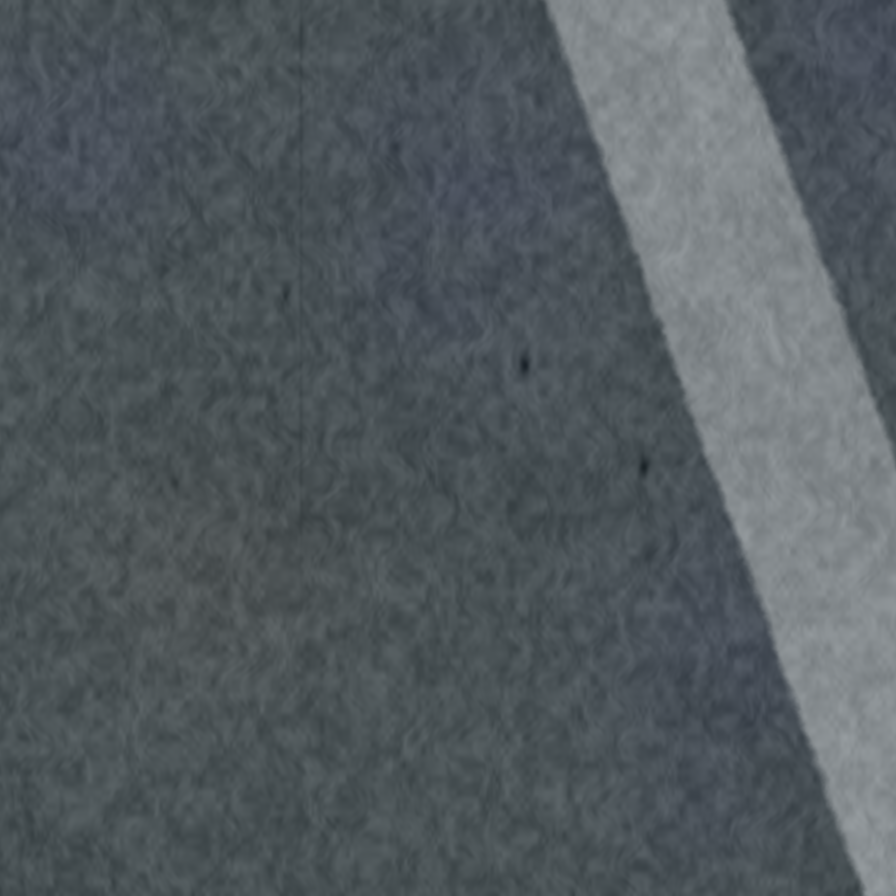
This texture is drawn by a WebGL 1 fragment shader. Its source:

```glsl
precision highp float;

uniform vec2 u_resolution;

const vec3 ASPHALT = vec3(0.288, 0.323, 0.334);
const vec3 BLUE_TINT = vec3(0.000, -0.006, 0.024);
const vec3 WARM_TINT = vec3(0.012, 0.001, -0.004);
const vec3 PAINT = vec3(0.503, 0.527, 0.540);
const vec2 LEFT_EDGE = vec2(0.609, 0.355);   // x at the top, drift per unit down
const vec2 RIGHT_EDGE = vec2(0.809, 0.375);
const float EDGE_SOFTNESS = 0.007;
const float EDGE_ROUGHNESS = 0.010;
const vec2 GRAIN_SCALE = vec2(95.0, 62.0);
const float GRAIN_STRENGTH = 0.080;
const float FINE_STRENGTH = 0.050;
const float SEAM_X = 0.336;
const float PIT_CELLS = 11.0;
const vec2 PIT_UPPER = vec2(0.586, 0.592);
const vec2 PIT_LOWER = vec2(0.719, 0.479);

float hash(vec2 p) {
  return fract(sin(dot(p, vec2(127.1, 311.7))) * 43758.55);
}

float noise(vec2 p) {
  vec2 cell = floor(p);
  vec2 f = fract(p);
  f = f * f * (3.0 - 2.0 * f);
  float low = mix(hash(cell), hash(cell + vec2(1.0, 0.0)), f.x);
  float high = mix(hash(cell + vec2(0.0, 1.0)), hash(cell + vec2(1.0)), f.x);
  return mix(low, high, f.y);
}

float fbm(vec2 p) {
  float sum = 0.0;
  float weight = 0.5;
  for (int i = 0; i < 4; i++) {
    sum += weight * noise(p);
    p = mat2(1.6, 1.2, -1.2, 1.6) * p + 7.3;
    weight *= 0.5;
  }
  return sum / 0.9375;
}

float blob(vec2 p, vec2 center, vec2 radius) {
  vec2 d = (p - center) / radius;
  return exp(-dot(d, d));
}

// Small dark pits, one candidate per jittered cell
float scatteredPits(vec2 uv) {
  vec2 p = uv * PIT_CELLS;
  vec2 home = floor(p);
  float pits = 0.0;
  for (int j = -1; j <= 1; j++) {
    for (int i = -1; i <= 1; i++) {
      vec2 cell = home + vec2(float(i), float(j));
      vec2 center = cell + vec2(hash(cell + 3.1), hash(cell + 8.7));
      float depth = smoothstep(0.55, 1.0, hash(cell + 15.3));
      pits += depth * blob(p, center, vec2(0.06, 0.10));
    }
  }
  return pits;
}

float grain(vec2 uv) {
  vec2 p = uv * GRAIN_SCALE;
  p.x += 1.5 * noise(uv * 30.0);
  float coarse = noise(p) - 0.5;
  float fine = noise(p * 2.1 + 19.0) - 0.5;
  return coarse * GRAIN_STRENGTH + fine * FINE_STRENGTH;
}

vec3 asphalt(vec2 uv, float speckle) {
  vec3 color = ASPHALT + speckle;
  color += 0.045 * (fbm(uv * 9.0) - 0.5);

  // Broad cool and warm stains
  float cool = blob(uv, vec2(0.08, 0.85), vec2(0.13, 0.12))
             + blob(uv, vec2(0.54, 0.78), vec2(0.17, 0.22))
             + blob(uv, vec2(0.80, 0.25), vec2(0.13, 0.20))
             + blob(uv, vec2(0.96, 0.90), vec2(0.12, 0.25));
  float patches = 0.6 + 0.8 * noise(uv * 14.0 + 4.0);
  color += BLUE_TINT * cool * patches;
  color += WARM_TINT * blob(uv, vec2(0.24, 0.36), vec2(0.16, 0.14));

  // Faint pale streak rising to the right
  float streak = uv.y - 0.13 - 0.50 * uv.x;
  float span = smoothstep(0.02, 0.12, uv.x) * (1.0 - smoothstep(0.45, 0.60, uv.x));
  color += 0.035 * span * exp(-pow(streak / 0.028, 2.0)) * noise(uv * 17.0);

  // Narrow seam with a soft shaded side
  float seamFade = smoothstep(0.15, 0.55, uv.y);
  float seam = exp(-pow((uv.x - SEAM_X) / 0.0025, 2.0));
  float seamShade = exp(-pow((uv.x - SEAM_X + 0.008) / 0.018, 2.0));
  color -= seamFade * (0.032 * seam + 0.010 * seamShade);

  color -= 0.075 * scatteredPits(uv);
  color -= 0.15 * blob(uv, PIT_UPPER, vec2(0.006, 0.010));
  color -= 0.17 * blob(uv, PIT_LOWER, vec2(0.005, 0.011));
  return color;
}

vec3 paint(vec2 uv, float speckle) {
  float brightness = 0.030 * smoothstep(0.50, 0.15, uv.y)
                   + 0.015 * smoothstep(0.75, 1.0, uv.y);
  return PAINT + brightness + speckle * 0.9 + 0.07 * (fbm(uv * 13.0 + 5.0) - 0.5);
}

void main() {
  vec2 uv = gl_FragCoord.xy / u_resolution;
  float speckle = grain(uv);
  float ragged = EDGE_ROUGHNESS * (fbm(uv * 55.0) - 0.5);

  // Slanted painted band with worn borders
  float down = 1.0 - uv.y;
  float fromLeft = uv.x - LEFT_EDGE.x - LEFT_EDGE.y * down + ragged;
  float fromRight = RIGHT_EDGE.x + RIGHT_EDGE.y * down - uv.x + ragged;
  float inside = min(fromLeft, fromRight);
  float coverage = smoothstep(-EDGE_SOFTNESS, EDGE_SOFTNESS, inside);

  vec3 road = asphalt(uv, speckle);
  road -= 0.022 * exp(-abs(inside) / 0.025);
  vec3 color = mix(road, paint(uv, speckle), coverage);
  gl_FragColor = vec4(clamp(color, 0.0, 1.0), 1.0);
}
```
